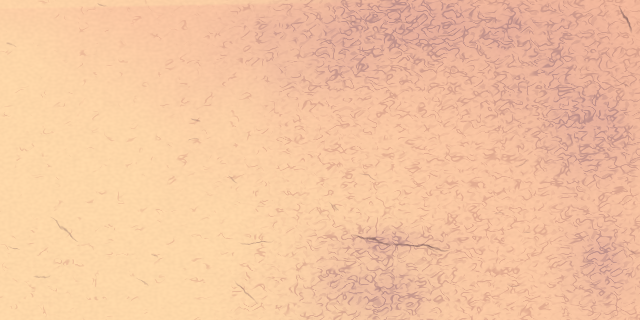
Write a Shadertoy shader that draws this texture.

```glsl
// Weathered peach plaster: a cream-to-salmon wash, soft mauve stains and a
// dense crust of short worm-like flecks, cut by a few thin wandering cracks.
// Gradient noise drives every layer; p spans 0..2 by 0..1 on a 2:1 canvas.

#define CREAM vec3(0.995, 0.845, 0.660)
#define PEACH vec3(0.980, 0.775, 0.635)
#define SALMON vec3(0.960, 0.730, 0.615)
#define MAUVE vec3(0.865, 0.640, 0.600)
#define FLECK_WARM vec3(0.860, 0.620, 0.520)
#define FLECK_COOL vec3(0.690, 0.520, 0.520)
#define CRACK_COLOR vec3(0.520, 0.390, 0.380)
#define FLECK_SCALE vec2(40.0, 58.0)
#define FLECK_STRENGTH 0.72
#define STAIN_STRENGTH 0.55
#define HAIRLINES 26

vec2 hash2(vec2 p) {
    vec3 q = fract(p.xyx * vec3(0.1031, 0.1030, 0.0973));
    q += dot(q, q.yzx + 33.33);
    return fract((q.xx + q.yz) * q.zy);
}

float corner(vec2 cell, vec2 offset, vec2 f) {
    float angle = 6.2832 * hash2(cell + offset).x;
    return dot(vec2(cos(angle), sin(angle)), f - offset);
}

// Gradient noise, roughly -1..1
float noise(vec2 p) {
    vec2 cell = floor(p), f = p - cell;
    vec2 u = f * f * f * (f * (f * 6.0 - 15.0) + 10.0);
    float low = mix(corner(cell, vec2(0, 0), f), corner(cell, vec2(1, 0), f), u.x);
    float high = mix(corner(cell, vec2(0, 1), f), corner(cell, vec2(1, 1), f), u.x);
    return 1.4 * mix(low, high, u.y);
}

float fbm(vec2 p) {
    float sum = 0.0, gain = 0.55;
    for (int i = 0; i < 4; i++) {
        sum += gain * noise(p);
        p = mat2(1.6, 1.2, -1.2, 1.6) * p + 17.3;
        gain *= 0.5;
    }
    return sum;
}

// Coverage of a tapered stroke from a to b
float stroke(vec2 p, vec2 a, vec2 b, float width, float pixel) {
    vec2 pa = p - a, ba = b - a;
    float h = clamp(dot(pa, ba) / dot(ba, ba), 0.0, 1.0);
    float taper = 1.0 - pow(abs(2.0 * h - 1.0), 3.0);
    float d = length(pa - ba * h) - width * taper;
    return taper * (1.0 - smoothstep(-0.5 * pixel, pixel, d));
}

// Soft blotches: centre and radii
float stains(vec2 p) {
    vec4 blots[7] = vec4[7](
        vec4(1.00, 0.86, 0.28, 0.16), vec4(1.32, 0.94, 0.22, 0.12),
        vec4(1.66, 0.84, 0.24, 0.18), vec4(1.85, 0.58, 0.18, 0.17),
        vec4(1.88, 0.17, 0.11, 0.15), vec4(1.16, 0.09, 0.20, 0.13),
        vec4(1.22, 0.24, 0.17, 0.04));
    float sum = 0.0;
    for (int i = 0; i < 7; i++) {
        vec2 q = (p - blots[i].xy) / blots[i].zw;
        sum += exp(-dot(q, q));
    }
    return clamp(sum * (0.75 + 0.7 * fbm(p * 7.0)), 0.0, 1.0);
}

float cracks(vec2 p, float pixel) {
    vec2 q = p + 0.016 * vec2(fbm(p * 17.0), fbm(p * 17.0 + 40.0));
    vec4 major[6] = vec4[6](
        vec4(1.09, 0.265, 1.24, 0.235), vec4(1.20, 0.240, 1.42, 0.220),
        vec4(0.16, 0.320, 0.25, 0.240), vec4(0.73, 0.130, 0.81, 0.045),
        vec4(0.74, 0.235, 0.86, 0.250), vec4(1.935, 0.985, 1.975, 0.890));
    float ink = 0.0;
    for (int i = 0; i < 6; i++) {
        float bold = (i < 2 || i == 5) ? 0.85 : 0.5;
        ink = max(ink, bold * stroke(q, major[i].xy, major[i].zw, 0.0025 * bold, pixel));
    }
    for (int i = 0; i < HAIRLINES; i++) {
        vec2 start = hash2(vec2(float(i), 7.0)) * vec2(2.0, 1.0);
        vec2 r = hash2(vec2(float(i), 23.0));
        vec2 span = (0.025 + 0.045 * r.x) * vec2(1.0, 1.4 * r.y - 1.0);
        ink = max(ink, 0.38 * stroke(q, start, start + span, 0.001, pixel));
    }
    return ink * (0.8 + 0.4 * noise(p * 60.0));
}

void mainImage(out vec4 fragColor, in vec2 fragCoord) {
    float pixel = 1.0 / iResolution.y;
    vec2 p = fragCoord * pixel;
    float stain = stains(p);
    float cloud = fbm(p * 3.0);

    // Wash: cream at lower left, salmon toward the top and right
    float wash = 0.31 * p.x + 0.42 * p.y * p.y + 0.10 * cloud;
    vec3 color = mix(CREAM, PEACH, smoothstep(0.16, 0.62, wash));
    color = mix(color, SALMON, smoothstep(0.55, 0.95, wash));
    float strip = smoothstep(0.0, 0.01, p.y - 0.968 - 0.018 * p.x);
    color = mix(color, CREAM, 0.6 * strip * (1.0 - smoothstep(0.8, 1.25, p.x)));
    color = mix(color, MAUVE, STAIN_STRENGTH * stain);
    color *= 1.0 + 0.018 * noise(p * vec2(75.0, 105.0)) + 0.012 * fbm(p * 20.0);

    // Flecks: broken noise contours, denser to the right and in stains
    float density = 0.10 + 0.52 * smoothstep(0.45, 1.25, p.x) + 0.45 * stain + 0.25 * cloud;
    vec2 g = p * FLECK_SCALE + 0.5 * noise(p * 30.0);
    float vein = 1.0 - smoothstep(0.04, 0.24, abs(noise(g)));
    float gate = noise(g * 0.63 + 51.0) - mix(0.55, -0.25, density);
    float fleck = vein * smoothstep(-0.15, 0.25, gate);
    float grit = smoothstep(0.12, 0.55, noise(g * 1.5 + 90.0)) * clamp(density, 0.0, 1.0);
    fleck = max(fleck, 0.55 * grit);
    float coolness = clamp(0.9 * stain + 0.25 * density, 0.0, 1.0);
    float strength = FLECK_STRENGTH * mix(0.5, 1.0, clamp(density, 0.0, 1.0));
    color = mix(color, mix(FLECK_WARM, FLECK_COOL, coolness), strength * fleck);

    color = mix(color, CRACK_COLOR, clamp(cracks(p, pixel), 0.0, 1.0));
    fragColor = vec4(clamp(color, 0.0, 1.0), 1.0);
}
```
